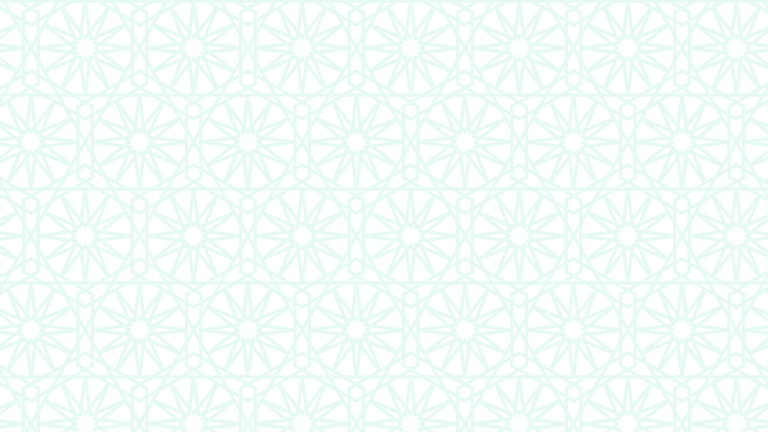
Give the GLSL for this pattern, as a Shadertoy shader.

```glsl
#define SPACING 0.2512
#define ORIGIN vec2(0.6995, 0.4537)
#define LINE_WIDTH 0.031
#define STAR_TIP 0.147
#define STAR_VALLEY 0.093
#define PAPER vec3(0.995, 1.0, 1.0)
#define MINT vec3(0.900, 0.980, 0.950)

const float PI = 3.14159265;
const float APOTHEM = 0.5;

float segment(vec2 p, vec2 a, vec2 b) {
    vec2 pa = p - a, ba = b - a;
    return length(pa - ba * clamp(dot(pa, ba) / dot(ba, ba), 0.0, 1.0));
}

vec2 polar(float radius, float angle) {
    return radius * vec2(cos(angle), sin(angle));
}

// Offset from the nearest centre of a triangular lattice with unit spacing
vec2 latticeCell(vec2 p) {
    vec2 period = vec2(1.0, sqrt(3.0));
    vec2 a = mod(p + 0.5 * period, period) - 0.5 * period;
    vec2 b = mod(p, period) - 0.5 * period;
    return dot(a, a) < dot(b, b) ? a : b;
}

// Twelve-fold rosette: crossing outer chords, tapered spokes, central star
float rosette(vec2 p) {
    float sector = PI / 6.0;
    float angle = mod(atan(p.y, p.x) + 0.5 * sector, sector) - 0.5 * sector;
    vec2 q = polar(length(p), abs(angle));

    float chord = APOTHEM * cos(sector);
    vec2 chordMiddle = vec2(chord, 0.0);
    vec2 shoulder = polar(chord / cos(0.5 * sector), 0.5 * sector);
    vec2 contact = vec2(APOTHEM, 0.0);
    vec2 tip = polar(STAR_TIP, 0.5 * sector);

    float d = segment(q, chordMiddle, shoulder);
    d = min(d, segment(q, shoulder, contact));
    d = min(d, segment(q, chordMiddle, tip));
    return min(d, segment(q, tip, vec2(STAR_VALLEY, 0.0)));
}

// Small hexagon where three rosettes meet
float cornerHexagon(vec2 p) {
    float sector = PI / 3.0;
    float angle = mod(atan(p.y, p.x), sector) - 0.5 * sector;
    vec2 q = abs(polar(length(p), angle) - vec2(1.0 / sqrt(3.0), 0.0));
    float radius = tan(PI / 12.0) / (2.0 * sqrt(3.0));
    float side = max(dot(q, polar(1.0, PI / 6.0)), q.y);
    return abs(side - radius * cos(PI / 6.0));
}

void mainImage(out vec4 fragColor, in vec2 fragCoord) {
    vec2 p = latticeCell((fragCoord / iResolution.y - ORIGIN) / SPACING);
    float d = min(rosette(p), cornerHexagon(p));

    // One-pixel coverage ramp
    float pixel = 1.0 / (iResolution.y * SPACING);
    float ink = clamp((0.5 * LINE_WIDTH - d) / pixel + 0.5, 0.0, 1.0);
    fragColor = vec4(mix(PAPER, MINT, ink), 1.0);
}
```
